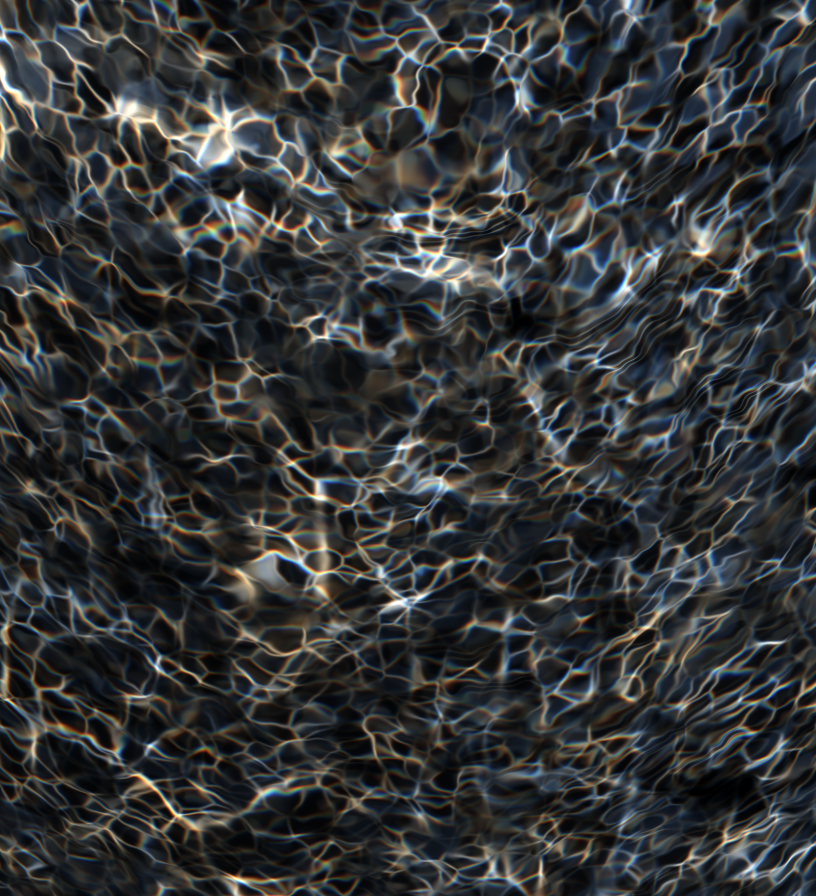
A Shadertoy shader for this texture:

```glsl
// Sunlight caustics webbed over dark rippling water, with prismatic fringes.

// Palette
const vec3 DEEP  = vec3(0.052, 0.060, 0.070);
const vec3 NAVY  = vec3(0.14, 0.19, 0.26);
const vec3 STONE = vec3(0.24, 0.25, 0.24);
const vec3 AMBER = vec3(0.40, 0.33, 0.23);
const vec3 COOL_LIGHT = vec3(0.90, 0.97, 1.02);
const vec3 WARM_LIGHT = vec3(1.05, 0.93, 0.74);

// Web layers: cells per canvas height, and line width in cells
const vec2 FINE_SCALE   = vec2(30.0, 50.0);
const vec2 MIDDLE_SCALE = vec2(14.0, 25.0);
const vec2 COARSE_SCALE = vec2(5.5, 10.0);
const float FINE_WIDTH   = 0.15;
const float MIDDLE_WIDTH = 0.075;
const float COARSE_WIDTH = 0.04;

const float DISPERSION = 0.0015;  // colour split of the light
const float FRINGE_COLOUR = 0.8;  // saturation of the light
const float FLOW_BEND = 0.7;      // how strongly the flow sags in the middle
const float RIPPLE_BANDS = 30.0;

float hash(vec2 p) {
    return fract(sin(dot(p, vec2(127.1, 311.7))) * 43758.5453);
}

vec2 hash2(vec2 p) {
    return vec2(hash(p), hash(p + 57.3));
}

float noise(vec2 p) {
    vec2 i = floor(p), f = fract(p);
    f = f * f * (3.0 - 2.0 * f);
    return mix(mix(hash(i), hash(i + vec2(1, 0)), f.x),
               mix(hash(i + vec2(0, 1)), hash(i + vec2(1, 1)), f.x), f.y);
}

float fbm(vec2 p) {
    float sum = 0.0, gain = 0.53;
    for (int i = 0; i < 4; i++) {
        sum += gain * noise(p);
        p = mat2(1.6, 1.2, -1.2, 1.6) * p + 7.1;
        gain *= 0.5;
    }
    return sum;
}

vec2 noise2(vec2 p) {
    return vec2(noise(p), noise(p + 31.7)) - 0.5;
}

// Soft round spot
float spot(vec2 p, vec2 centre, vec2 radius) {
    vec2 d = (p - centre) / radius;
    return exp(-dot(d, d));
}

// Zero on the borders between scattered cells
float cellBorder(vec2 p) {
    vec2 base = floor(p);
    float nearest = 8.0, second = 8.0;
    for (int y = -1; y <= 1; y++)
    for (int x = -1; x <= 1; x++) {
        vec2 cell = base + vec2(x, y);
        float d = length(cell + hash2(cell) - p);
        second = min(second, max(nearest, d));
        nearest = min(nearest, d);
    }
    return second - nearest;
}

// Light gathered on cell borders, split into red, green and blue
vec3 web(vec2 p, vec2 scale, float width, vec2 split) {
    vec3 d = vec3(cellBorder((p - split) * scale),
                  cellBorder(p * scale),
                  cellBorder((p + split) * scale)) / width;
    return exp(-d * d) + 0.12 * exp(-0.6 * d);
}

void mainImage(out vec4 fragColor, in vec2 fragCoord) {
    vec2 p = fragCoord / iResolution.y;

    // Sagging flow, flatter below, then bent by waves
    vec2 flow = vec2(p.x, p.y - 0.2 * p.y * p.y - FLOW_BEND * pow(abs(p.x - 0.42), 2.0));
    vec2 waves = 0.025 * noise2(p * 8.0) + 0.011 * noise2(p * 27.0)
               + 0.006 * noise2(p * vec2(60.0, 85.0));
    vec2 w = flow + waves;
    vec2 bent = p + 3.0 * waves;
    float turn = 6.2832 * noise(p * 9.0);
    vec2 split = DISPERSION * vec2(cos(turn), sin(turn));

    // Where the light falls
    float cloud = smoothstep(0.3, 0.72, fbm(p * 6.0 + 3.0));
    float bandLine = bent.y - 0.96 + 0.54 * bent.x;
    float band = exp(-pow(bandLine / 0.09, 2.0)) * smoothstep(0.62, 0.4, bent.x);
    float upper = smoothstep(0.45, 0.95, p.y);
    float right = smoothstep(0.35, 0.85, p.x);
    float pools = spot(bent, vec2(0.81, 0.10), vec2(0.05, 0.035))
                + spot(bent, vec2(0.90, 0.46), vec2(0.035, 0.025))
                + spot(bent, vec2(0.59, 0.67), vec2(0.04, 0.025));
    float warmth = smoothstep(0.3, 0.75, noise(p * 30.0 + 9.0) + 0.12 - 0.2 * right);

    // Water body: blue and grey facets, amber stones to the left
    float facet = noise(w * vec2(36.0, 60.0));
    float chip = noise(w * vec2(60.0, 100.0) + 19.0);
    vec3 col = DEEP * (0.7 + 0.5 * cloud);
    col = mix(col, NAVY, smoothstep(0.45, 0.8, facet) * (0.3 + 0.35 * right + 0.35 * upper));
    col = mix(col, STONE, smoothstep(0.45, 0.75, chip) * (0.15 + 0.35 * cloud + 0.3 * band));
    col = mix(col, AMBER, smoothstep(0.6, 0.85, noise(w * vec2(36.0, 60.0) + 41.0))
                          * (1.0 - right) * 0.5 * cloud);

    // Caustic webs, unevenly lit along their lines
    float glint = smoothstep(0.2, 0.85, noise(w * vec2(34.0, 48.0) + 5.0));
    float knot = smoothstep(0.3, 0.8, noise(p * 11.0 + 13.0));
    vec3 light = web(w, FINE_SCALE, FINE_WIDTH, split)
               * (0.06 + 0.56 * glint) * (0.45 + 0.3 * cloud + 0.2 * upper + 0.35 * band);
    light += web(w + 4.3, MIDDLE_SCALE, MIDDLE_WIDTH, split)
           * (0.1 + 0.5 * glint) * (0.3 + 0.5 * knot);
    light += web(w + 8.7, COARSE_SCALE, COARSE_WIDTH, split)
           * (0.1 + 0.6 * knot) * (0.2 + 0.6 * glint) * (1.0 - 0.7 * upper);

    // Glassy ripple contours
    float calm = spot(p, vec2(0.52, 0.74), vec2(0.18, 0.09))
               + spot(p, vec2(0.74, 0.58), vec2(0.16, 0.12))
               + spot(p, vec2(0.68, 0.14), vec2(0.16, 0.07)) + 0.35;
    float height = noise(w * vec2(11.0, 26.0) + 2.0) + 0.35 * noise(w * vec2(26.0, 58.0));
    vec3 ripple = 0.5 + 0.5 * sin(height * RIPPLE_BANDS + vec3(-0.4, 0.0, 0.4));
    light += ripple * ripple * ripple * calm * 0.26 * (0.15 + 0.85 * chip);

    // Tint the light, then add pale glare on the bright band and its lower end
    light = mix(vec3(dot(light, vec3(0.3333))), light, FRINGE_COLOUR);
    float glare = 0.15 * band * smoothstep(0.35, 0.7, fbm(bent * 24.0))
                + 0.4 * spot(bent, vec2(0.485, 0.69), vec2(0.04, 0.024));
    col += light * mix(COOL_LIGHT, WARM_LIGHT, warmth) + glare * COOL_LIGHT;
    col *= 1.0 - 0.85 * min(pools, 1.0);

    // Deepen the shadows and roll off the highlights
    col = max(col - 0.025, 0.0);
    col = col * (0.9 + 0.4 * col) / (1.0 + 0.4 * col * col);
    fragColor = vec4(clamp(col, 0.0, 1.0), 1.0);
}
```
